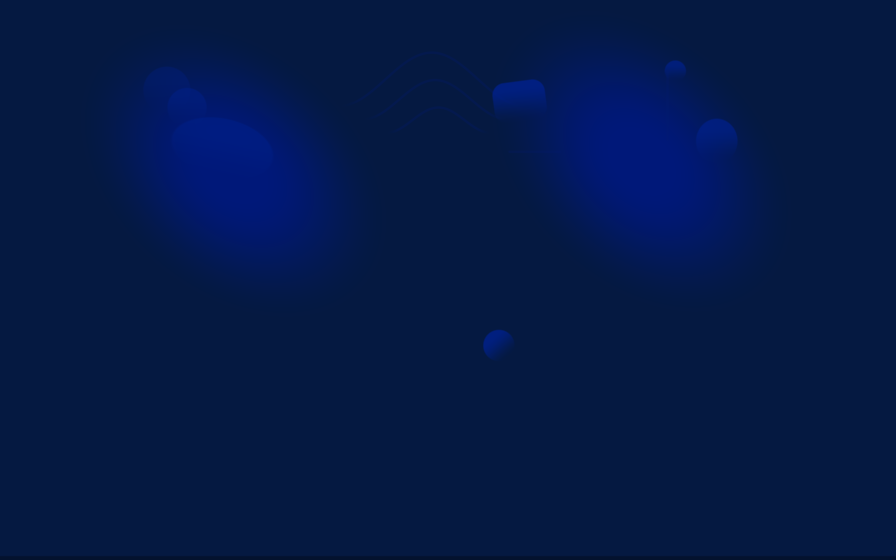
Reproduce this background procedurally as a Shadertoy shader.

```glsl
// Dark navy backdrop with two tilted blue glows, fading droplets and faint contour lines.

const vec3 NAVY = vec3(0.018, 0.098, 0.255);
const vec3 GLOW_BLUE = vec3(0.0, 0.095, 0.475);
const vec3 DROP_BLUE = vec3(0.0, 0.125, 0.54);
const vec3 LINE_BLUE = vec3(0.01, 0.10, 0.44);
const vec3 FOOT_NAVY = vec3(0.015, 0.07, 0.18);

vec2 rotate(vec2 p, float angle) {
    float c = cos(angle), s = sin(angle);
    return vec2(c * p.x - s * p.y, s * p.x + c * p.y);
}

float ellipseDistance(vec2 p, vec2 radii) {
    return (length(p / radii) - 1.0) * min(radii.x, radii.y);
}

float boxDistance(vec2 p, vec2 halfSize, float corner) {
    vec2 q = abs(p) - halfSize + corner;
    return length(max(q, 0.0)) + min(max(q.x, q.y), 0.0) - corner;
}

float segmentDistance(vec2 p, vec2 a, vec2 b) {
    vec2 ab = b - a;
    return length(p - a - ab * clamp(dot(p - a, ab) / dot(ab, ab), 0.0, 1.0));
}

// Soft elliptical light, tilted by an angle
float glow(vec2 p, vec2 radii, float tilt) {
    return 1.0 - smoothstep(0.2, 1.2, length(rotate(p, tilt) / radii));
}

float fill(float d, float pixel) {
    return 1.0 - smoothstep(-pixel, pixel, d);
}

float stroke(float d, float pixel) {
    return 1.0 - smoothstep(0.0008, 0.0008 + 1.5 * pixel, abs(d));
}

// Opacity that falls away along a direction
float fade(vec2 p, vec2 direction, float reach) {
    return 1.0 - smoothstep(-0.7, 1.0, dot(p, direction) / reach);
}

vec3 addEllipse(vec3 color, vec2 p, vec2 radii, vec2 direction, float opacity, float pixel) {
    float reach = length(radii * direction);
    float mask = fill(ellipseDistance(p, radii), pixel);
    return mix(color, DROP_BLUE, mask * fade(p, direction, reach) * opacity);
}

// Hill-shaped line with vanishing ends
float hillLine(vec2 p, float halfWidth, float height, float pixel) {
    float u = p.x / halfWidth;
    float slope = 1.571 * height / halfWidth * sin(3.1416 * u);
    float d = (p.y + 0.5 * height * (1.0 - cos(3.1416 * u))) / sqrt(1.0 + slope * slope);
    return stroke(d, pixel) * (1.0 - smoothstep(0.7, 1.0, abs(u)));
}

void mainImage(out vec4 fragColor, in vec2 fragCoord) {
    float pixel = 1.0 / iResolution.y;
    vec2 p = fragCoord * pixel;
    vec2 down = vec2(0.0, -1.0);
    vec3 color = NAVY;

    // Large glows
    float light = glow(p - vec2(0.417, 0.695), vec2(0.270, 0.188), 0.72);
    light = max(light, glow(p - vec2(1.146, 0.712), vec2(0.272, 0.188), 0.79));
    color = mix(color, GLOW_BLUE, light);

    // Nested hills
    for (int i = 0; i < 3; i++) {
        float k = float(i);
        vec2 crest = vec2(0.771 + 0.006 * k, 0.906 - 0.049 * k);
        float line = hillLine(p - crest, 0.165 - 0.036 * k, 0.095 - 0.025 * k, pixel);
        color = mix(color, LINE_BLUE, line * 0.28);
    }

    // Thin lines around the right glow
    float guides = stroke(segmentDistance(p, vec2(1.192, 0.75), vec2(1.192, 0.87)), pixel);
    guides = max(guides, stroke(segmentDistance(p, vec2(0.91, 0.729), vec2(1.0, 0.729)), pixel));
    color = mix(color, LINE_BLUE, guides * 0.22);

    // Left droplets
    color = addEllipse(color, p - vec2(0.298, 0.839), vec2(0.042), down, 0.32, pixel);
    color = addEllipse(color, p - vec2(0.334, 0.808), vec2(0.035), down, 0.50, pixel);
    vec2 leaf = rotate(p - vec2(0.397, 0.735), 0.22);
    color = addEllipse(color, leaf, vec2(0.092, 0.053), down, 0.55, pixel);

    // Rounded block
    vec2 block = rotate(p - vec2(0.928, 0.819), -0.13);
    float blockMask = fill(boxDistance(block, vec2(0.047, 0.036), 0.022), pixel);
    color = mix(color, DROP_BLUE, blockMask * fade(block, down, 0.04) * 0.85);

    // Right droplets and lower ball
    color = addEllipse(color, p - vec2(1.206, 0.873), vec2(0.019), down, 0.75, pixel);
    color = addEllipse(color, p - vec2(1.280, 0.748), vec2(0.037, 0.040), down, 0.75, pixel);
    vec2 lowerRight = normalize(vec2(0.7, -0.8));
    color = addEllipse(color, p - vec2(0.891, 0.383), vec2(0.028), lowerRight, 0.85, pixel);

    // Dark strip along the foot
    color = mix(color, FOOT_NAVY, fill(p.y - 0.007, pixel));

    fragColor = vec4(color, 1.0);
}
```
